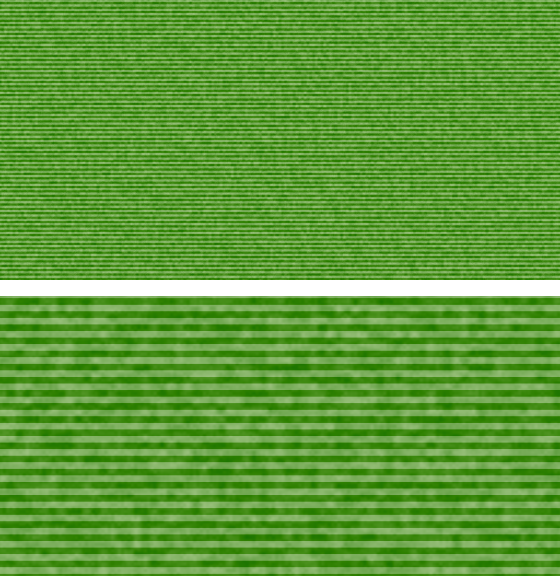
Top: the whole. Bottom: its middle third, enlarged.
A Shadertoy shader for this pattern:

```glsl
#define STRIPES 64.0
#define DARK_SHARE 0.5
#define GRAIN_CELLS 100.0
#define FINE_CELLS 256.0
#define DARK_GREEN vec3(0.215, 0.523, 0.035)
#define LIGHT_GREEN vec3(0.493, 0.689, 0.372)
#define GRAIN_TINT vec3(0.10, 0.06, 0.105)

float hash(vec2 p) {
    return fract(sin(dot(p, vec2(127.1, 311.7))) * 43758.5453);
}

float valueNoise(vec2 p) {
    vec2 cell = floor(p);
    vec2 f = fract(p);
    f = f * f * (3.0 - 2.0 * f);
    float low = mix(hash(cell), hash(cell + vec2(1.0, 0.0)), f.x);
    float high = mix(hash(cell + vec2(0.0, 1.0)), hash(cell + 1.0), f.x);
    return mix(low, high, f.y);
}

// Coverage of the light band, which fills the upper part of each repeat
float lightBand(float y, float edge) {
    float t = fract(y);
    float halfWidth = 0.5 * (1.0 - DARK_SHARE);
    float centre = DARK_SHARE + halfWidth;
    float d = abs(fract(t - centre + 0.5) - 0.5) - halfWidth;
    return 1.0 - smoothstep(-edge, edge, d);
}

void mainImage(out vec4 fragColor, in vec2 fragCoord) {
    vec2 uv = fragCoord / iResolution.y;

    // Horizontal stripes, smoothed over half a pixel on each side
    float edge = 0.5 * STRIPES / iResolution.y;
    vec3 color = mix(DARK_GREEN, LIGHT_GREEN, lightBand(uv.y * STRIPES, edge));

    // Soft mottling with a finer grain on top
    float grain = 0.75 * valueNoise(uv * GRAIN_CELLS)
                + 0.25 * valueNoise(uv * FINE_CELLS + 37.0);
    color += GRAIN_TINT * (2.4 * grain - 1.2);

    fragColor = vec4(clamp(color, 0.0, 1.0), 1.0);
}
```
